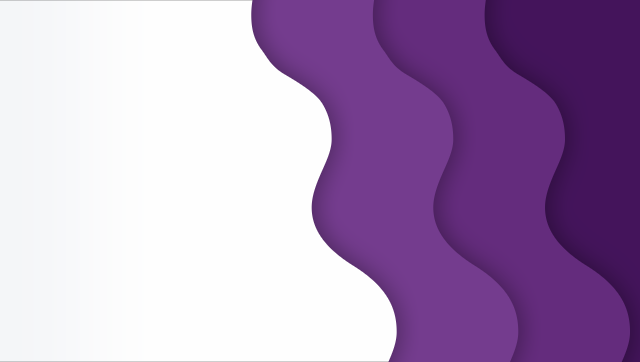
Write a WebGL 2 fragment shader that draws this background.

```glsl
#version 300 es
precision highp float;

uniform vec2 u_resolution;
out vec4 fragColor;

// Bends of the wave: depth below the top, position across, slope
const vec3 BENDS[11] = vec3[11](
    vec3(0.0, 0.3945, -0.08), vec3(0.04, 0.3926, 0.0),
    vec3(0.138, 0.4089, 0.426), vec3(0.206, 0.4453, 0.965),
    vec3(0.287, 0.5039, 0.34), vec3(0.385, 0.5182, 0.0),
    vec3(0.482, 0.5007, -0.244), vec3(0.573, 0.487, 0.0),
    vec3(0.734, 0.552, 0.908), vec3(0.917, 0.6198, 0.0),
    vec3(1.0, 0.6068, -0.25));

// Cubic Hermite curve through the bends, straight beyond both ends
float waveEdge(float depth) {
    float d = clamp(depth, 0.0, 1.0);
    int k = 0;
    while (k < 9 && d > BENDS[k + 1].x) k++;
    vec3 a = BENDS[k], b = BENDS[k + 1];
    float span = b.x - a.x;
    float t = (d - a.x) / span;
    float s = 1.0 - t;
    float x = s * s * ((1.0 + 2.0 * t) * a.y + t * span * a.z)
            + t * t * ((1.0 + 2.0 * s) * b.y - s * span * b.z);
    return x + (depth - d) * (depth < 0.0 ? a.z : b.z);
}

void main() {
    vec2 uv = gl_FragCoord.xy / u_resolution;
    float depth = 1.0 - uv.y;
    vec3 layerShift = vec3(0.0, 0.19, 0.3646);

    // Crisp layer masks, smoothed across the slanted edge
    float edge = waveEdge(depth);
    float slope = (waveEdge(depth + 0.002) - waveEdge(depth - 0.002)) / 0.004;
    float stretch = length(vec2(1.0, slope * u_resolution.x / u_resolution.y));
    vec3 offset = uv.x - edge - layerShift;
    vec3 mask = clamp(offset * u_resolution.x / stretch + 0.5, 0.0, 1.0);

    // Soft shadow: the same edge blurred in both directions
    vec3 shadow = vec3(0.0);
    float total = 0.0;
    for (int i = -4; i <= 4; i++) {
        float f = float(i);
        float weight = exp(-f * f / 6.0);
        vec3 away = uv.x - waveEdge(depth + f * 0.02) - layerShift;
        shadow += weight * (1.0 - smoothstep(-0.042, 0.042, away));
        total += weight;
    }
    shadow *= 0.42 / total;

    // Pale ground with thin grey lines along the top and bottom
    vec3 color = mix(vec3(0.957, 0.963, 0.972), vec3(0.996),
                     smoothstep(0.0, 0.26, uv.x));
    float rim = min(uv.y, depth);
    color *= 1.0 - 0.2 * (1.0 - smoothstep(0.001, 0.0035, rim));

    // Stacked purple layers, darkest on the right
    color = mix(color, vec3(0.455, 0.235, 0.557) * (1.0 - shadow.x), mask.x);
    color = mix(color, vec3(0.392, 0.172, 0.49) * (1.0 - shadow.y), mask.y);
    color = mix(color, vec3(0.265, 0.08, 0.357) * (1.0 - shadow.z), mask.z);

    fragColor = vec4(color, 1.0);
}
```
